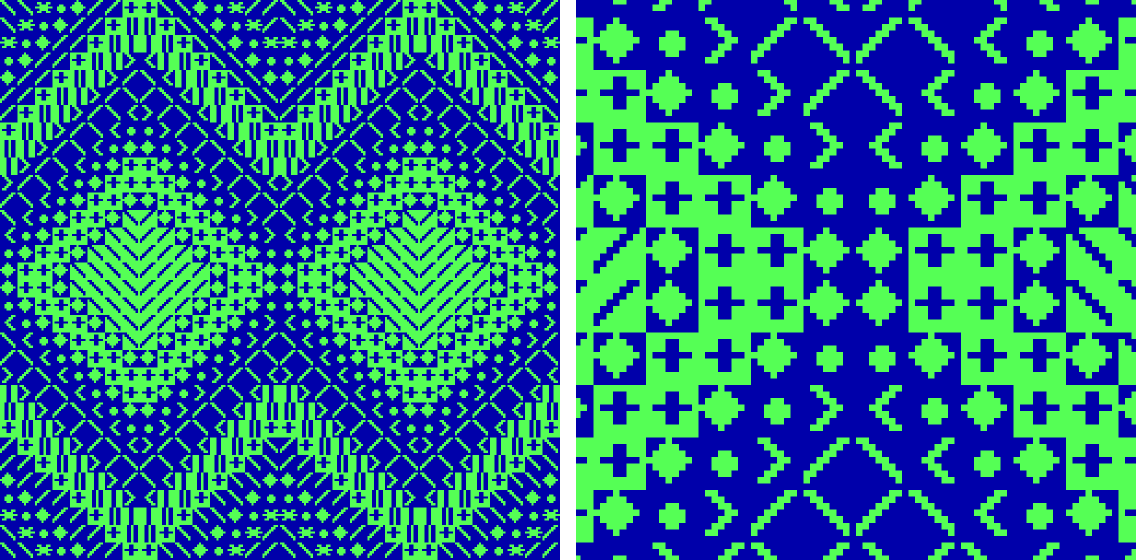
Left: the whole. Right: its middle third, enlarged.
A WebGL 1 fragment shader for this pattern:

```glsl
precision highp float;
// Two woven diamonds side by side, built from a grid of small 8x8 dot glyphs.
// The step distance of each cell from its diamond centre picks the glyph;
// slanted glyphs turn over at the vertical axis, and some bands are inverted.

#define CELLS 32.0          // glyph cells across and down
#define REPEAT 16.0         // cells per diamond, horizontally
#define DOTS 8.0            // dots along each side of a glyph
#define GROUND vec3(0.0, 0.0, 0.667)
#define THREAD vec3(0.333, 1.0, 0.333)

uniform vec2 u_resolution;

// Glyphs: p is the dot index, counted from the upper left, 0 to 7.
bool diamond(vec2 p) { return abs(p.x - 3.0) + abs(p.y - 3.0) < 3.5; }

bool bullet(vec2 p) { return abs(p.x - 3.5) + abs(p.y - 3.5) < 2.5; }

bool plusSign(vec2 p) {
  vec2 a = abs(p - vec2(3.5, 3.0));
  return (a.x < 1.0 && a.y < 2.5) || (a.x < 3.0 && a.y < 0.5);
}

bool star(vec2 p) {
  vec2 a = abs(p - vec2(3.5, 3.0));
  return a.y < 0.5 || (a.y < 2.5 && a.x > a.y - 1.0 && a.x < a.y + 1.0);
}

bool chevron(vec2 p, bool pointsRight) {
  float x = pointsRight ? p.x : 7.0 - p.x;
  return p.y < 6.5 && abs(x - 4.5 + abs(p.y - 3.0)) < 1.0;
}

bool slash(vec2 p, bool rising) {
  float x = rising ? p.x : 6.0 - p.x;
  return max(p.x, p.y) < 6.5 && abs(x + p.y - 5.5) < 1.0;
}

bool singleBar(vec2 p) { return abs(p.x - 3.5) < 1.0; }

bool doubleBar(vec2 p) { return abs(abs(p.x - 4.0) - 1.5) < 1.0 && p.x != 4.0; }

// Glyph for each ring of cells around the diamond centre.
bool ringGlyph(float ring, vec2 p, bool rightSide) {
  if (ring < 3.5) return !slash(p, rightSide);
  if (ring < 4.5) return diamond(p);
  if (ring < 6.5) return !plusSign(p);
  if (ring < 7.5) return diamond(p);
  if (ring < 8.5) return bullet(p);
  if (ring < 9.5) return chevron(p, rightSide);
  if (ring < 10.5) return slash(p, rightSide);
  if (ring < 11.5) return slash(p, !rightSide);
  if (ring < 12.5) return chevron(p, !rightSide);
  if (ring < 13.5) return !singleBar(p);
  if (ring < 14.5) return !doubleBar(p);
  if (ring < 15.5) return !plusSign(p);
  if (ring < 17.5) return slash(p, !rightSide);
  if (ring < 18.5) return diamond(p);
  if (ring < 19.5) return bullet(p);
  if (ring < 20.5) return star(p);
  return slash(p, rightSide);
}

float weave(vec2 uv) {
  vec2 grid = vec2(uv.x, 1.0 - uv.y) * CELLS;
  vec2 cell = floor(grid);
  vec2 dotIndex = floor(fract(grid) * DOTS);
  float side = mod(cell.x, REPEAT) - 0.5 * (REPEAT - 1.0);
  float height = cell.y - 0.5 * (CELLS - 1.0);
  float ring = floor(abs(side)) + floor(abs(height));
  return ringGlyph(ring, dotIndex, side > 0.0) ? 1.0 : 0.0;
}

void main() {
  // Average four samples per fragment to smooth the dot edges.
  float cover = 0.0;
  for (int i = 0; i < 2; i++) {
    for (int j = 0; j < 2; j++) {
      vec2 offset = 0.5 * vec2(float(i), float(j)) - 0.25;
      cover += 0.25 * weave((gl_FragCoord.xy + offset) / u_resolution);
    }
  }
  gl_FragColor = vec4(mix(GROUND, THREAD, cover), 1.0);
}
```
